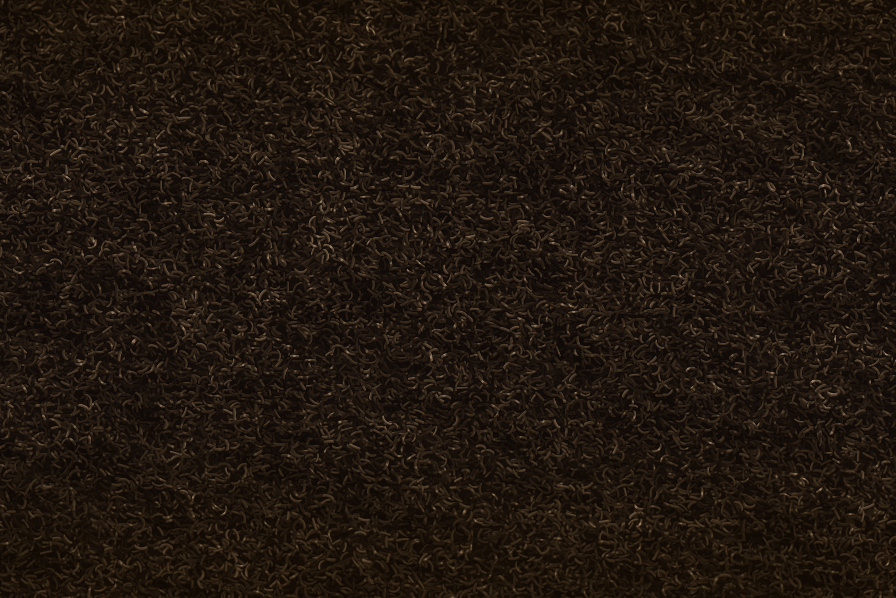
A Shadertoy shader for this texture:

```glsl
// Dark brown looped cloth: short bent fibres lie over one another in jittered grids.
// Each fibre adds a tone with a shaded rim and a glint; slanted rows, curls, pits and
// a broad pool of light vary that tone, and a six-step ramp turns it into colour.

const float FIBRE_DENSITY = 60.0;   // grid cells per canvas height
const int   FIBRE_LAYERS  = 3;
const float FIBRE_TILT    = -0.25;  // mean direction, radians
const float FOCUS_HEIGHT  = 0.53;   // sharpest line of the cloth

vec4 hash42(vec2 p) {
    vec4 q = fract(p.xyxy * vec4(0.1031, 0.1030, 0.0973, 0.1099));
    q += dot(q, q.wzxy + 33.33);
    return fract((q.xxyz + q.yzzw) * q.zywx);
}

float valueNoise(vec2 p) {
    vec2 cell = floor(p), f = fract(p);
    f = f * f * (3.0 - 2.0 * f);
    float low  = mix(hash42(cell).x, hash42(cell + vec2(1, 0)).x, f.x);
    float high = mix(hash42(cell + vec2(0, 1)).x, hash42(cell + vec2(1, 1)).x, f.x);
    return mix(low, high, f.y);
}

vec2 rotate(vec2 p, float angle) {
    float c = cos(angle), s = sin(angle);
    return vec2(c * p.x + s * p.y, c * p.y - s * p.x);
}

float inside(float dist, float edge) {
    return 1.0 - smoothstep(-edge, edge, dist);
}

// Lays one bent fibre, centred on the origin, over the tone below it.
float layFibre(float tone, vec2 p, vec4 shape, vec4 look, float edge) {
    float angle = FIBRE_TILT + (shape.z + shape.w - 1.0) * 1.9;
    p = rotate(p, angle);
    float halfLength = mix(0.36, 0.64, look.x);
    float halfWidth = mix(0.10, 0.17, look.y);
    float bend = (look.z - 0.5) * 1.5;
    float across = (p.y - bend * (p.x * p.x - 0.1)) / sqrt(1.0 + 4.0 * bend * bend * p.x * p.x);
    float along = max(abs(p.x) - halfLength, 0.0);
    float dist = length(vec2(along, across)) - halfWidth;

    // Contact shadow, body and glint
    tone *= 1.0 - 0.5 * inside(dist - 0.09, edge + 0.09);
    float rim = 0.85 + 0.3 * clamp(across / halfWidth, -1.0, 1.0);
    float body = (0.45 + 3.5 * pow(look.w, 1.6)) * rim;
    float spot = (p.x - (shape.x - 0.5) * 0.6) / 0.16;
    body += 2.6 * smoothstep(0.62, 1.0, fract(look.w * 7.0 + shape.y)) * exp(-spot * spot);
    return mix(tone, body, inside(dist, edge));
}

float fibreLayer(float tone, vec2 p, float seed, float edge) {
    vec2 home = floor(p);
    for (int y = -1; y <= 1; y++)
    for (int x = -1; x <= 1; x++) {
        vec2 cell = home + vec2(x, y);
        vec4 shape = hash42(cell + seed);
        vec4 look = hash42(cell + seed + 271.0);
        vec2 centre = cell + mix(vec2(0.15), vec2(0.85), shape.xy);
        tone = layFibre(tone, p - centre, shape, look, edge);
    }
    return tone;
}

// Rare curls (x) and dark pits (y), one candidate per coarse cell.
vec2 curlsAndPits(vec2 p, float edge) {
    vec4 pick = hash42(floor(p) + 613.0);
    vec2 q = fract(p) - mix(vec2(0.3), vec2(0.7), pick.xy);
    float opening = smoothstep(-0.9, 0.1, dot(normalize(q + 1e-4), rotate(vec2(1, 0), pick.x * 6.28)));
    float ring = abs(length(q * vec2(1.0, 1.2)) - 0.13) - 0.035;
    float curl = inside(ring, edge + 0.04) * opening * step(pick.z, 0.13);
    float pit = inside(length(q * vec2(0.7, 1.5)) - 0.16, 0.14) * step(pick.w, 0.025);
    return vec2(curl, pit);
}

float lightPool(vec2 uv) {
    vec2 q = (uv - vec2(0.4, 0.58)) / vec2(0.85, 0.55);
    return 0.80 + 0.30 * exp(-dot(q, q));
}

vec3 brownRamp(float tone) {
    vec3 ramp[6] = vec3[6](
        vec3(0.055, 0.032, 0.016), vec3(0.13, 0.09, 0.05), vec3(0.18, 0.13, 0.08),
        vec3(0.24, 0.18, 0.11), vec3(0.32, 0.25, 0.18), vec3(0.44, 0.35, 0.25));
    vec3 colour = ramp[0];
    for (int i = 1; i < 6; i++)
        colour = mix(colour, ramp[i], clamp(tone - float(i - 1), 0.0, 1.0));
    return colour + 0.09 * clamp(tone - 5.0, 0.0, 1.5);
}

void mainImage(out vec4 fragColor, in vec2 fragCoord) {
    vec2 p = fragCoord / iResolution.y;
    vec2 uv = fragCoord / iResolution.xy;
    float pixel = 1.0 / iResolution.y;
    float blur = smoothstep(0.15, 0.55, abs(uv.y - FOCUS_HEIGHT));
    float edge = FIBRE_DENSITY * pixel * 0.55 + 0.05 * blur;

    // Overlapping fibres, each grid turned so that no lattice shows
    float tone = 0.25;
    for (int i = 0; i < FIBRE_LAYERS; i++) {
        float k = float(i);
        vec2 q = p * FIBRE_DENSITY * (1.0 + 0.09 * k) + 17.3 * k;
        tone = fibreLayer(tone, q, 101.0 * k, edge);
    }

    // Slanted rows, soft patches, curls and pits
    vec2 slanted = rotate(p, FIBRE_TILT);
    float rows = valueNoise(slanted * vec2(16.0, 55.0) + 40.0) - 0.5;
    float patches = valueNoise(p * 7.0 + 90.0) - 0.5;
    vec2 marks = curlsAndPits(p * 22.0, 22.0 * pixel);
    tone = tone * (1.0 + 0.45 * rows + 0.22 * patches) + 0.25 * rows;
    tone = (tone + 0.9 * marks.x) * (1.0 - 0.8 * marks.y) * lightPool(uv);

    // Cooler sheen along the line of focus
    vec3 colour = brownRamp(tone * 1.08);
    colour += mix(vec3(0.004, 0.001, -0.006), vec3(-0.002, 0.0, 0.009), 1.0 - blur);
    fragColor = vec4(max(colour, 0.0), 1.0);
}
```
